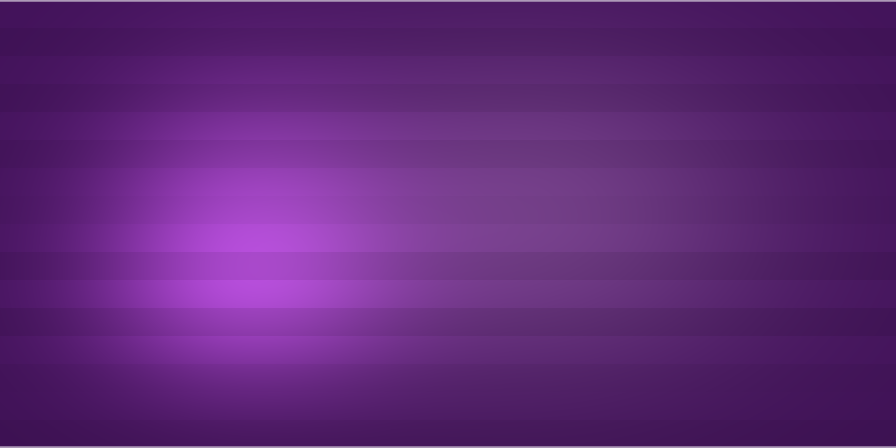
Give the GLSL for this background, as a Shadertoy shader.

```glsl
// Purple backdrop: two soft glows crossed by horizontal tonal bands, with pale rims.

const float BAND_COUNT = 16.0;
const float RIM_WIDTH = 1.0 / 256.0;

const vec3 BASE_COLOR = vec3(0.25, 0.07, 0.34);
const vec3 VIOLET_GLOW = vec3(0.40, 0.19, 0.45);
const vec3 MAUVE_GLOW = vec3(0.19, 0.17, 0.18);
const vec3 RIM_COLOR = vec3(0.68, 0.60, 0.72);

// Brightness of each band, from bottom to top
const float BAND_TONES[16] = float[16](
    -0.06, -0.01, -0.02, 0.03, -0.05, 0.04, -0.04, 0.04,
    0.00, 0.02, -0.03, 0.04, -0.03, 0.03, -0.03, 0.03);

// Gaussian glow whose spread differs on each side of its center
float glow(vec2 p, vec2 center, vec2 spreadLow, vec2 spreadHigh) {
    vec2 offset = p - center;
    vec2 d = offset / mix(spreadLow, spreadHigh, step(0.0, offset));
    return exp(-0.5 * dot(d, d));
}

float toneAt(float index) {
    return BAND_TONES[int(clamp(index, 0.0, BAND_COUNT - 1.0))];
}

// Band tone with a one-pixel blend across each boundary
float bandTone(float y, float pixel) {
    float t = y * BAND_COUNT - 0.5;
    float index = floor(t);
    float blend = clamp((t - index - 0.5) / (pixel * BAND_COUNT) + 0.5, 0.0, 1.0);
    return mix(toneAt(index), toneAt(index + 1.0), blend);
}

// Coverage of the thin lines along the top and bottom
float rimMask(float y, float width, float pixel) {
    float edgeDistance = min(y, 1.0 - y);
    return clamp((width - edgeDistance) / pixel + 0.5, 0.0, 1.0);
}

void mainImage(out vec4 fragColor, in vec2 fragCoord) {
    float pixel = 1.0 / iResolution.y;
    vec2 uv = fragCoord / iResolution.xy;
    vec2 p = vec2(uv.x * 2.0, uv.y);

    // Glows over the dark base
    float violet = glow(p, vec2(0.54, 0.39), vec2(0.24, 0.18), vec2(0.25, 0.27));
    float mauve = glow(p, vec2(1.20, 0.52), vec2(0.38, 0.27), vec2(0.38, 0.27));
    vec3 color = BASE_COLOR + VIOLET_GLOW * violet + MAUVE_GLOW * mauve;

    // Bands and rims
    color *= 1.0 + bandTone(uv.y, pixel);
    color = mix(color, RIM_COLOR, rimMask(uv.y, RIM_WIDTH, pixel));

    fragColor = vec4(color, 1.0);
}
```
